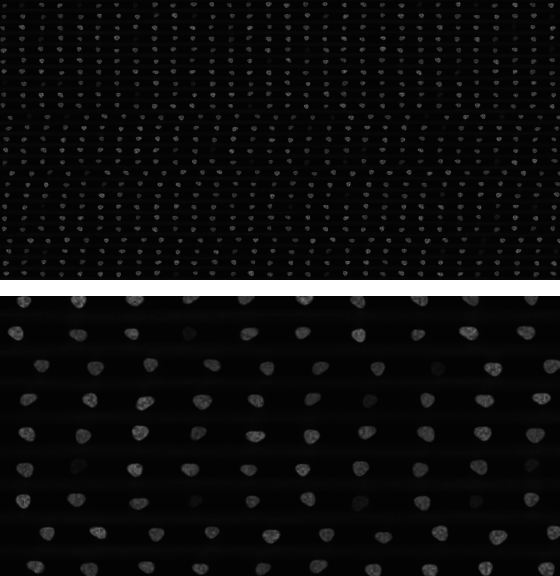
Top: the whole. Bottom: its middle third, enlarged.
A WebGL 2 fragment shader for this pattern:

```glsl
#version 300 es
precision highp float;
uniform vec2 u_resolution;
out vec4 outColor;

const float ROWS = 25.0;
const float COLUMNS = 29.6;
const vec2 PITCH = vec2(2.0 / COLUMNS, 1.0 / ROWS);
const vec2 SPOT_RADIUS = vec2(0.0097, 0.0076);
const vec3 BLACK = vec3(0.012);
const vec3 HAZE = vec3(0.034);
const vec3 SPOT_DIM = vec3(0.11);
const vec3 SPOT_BRIGHT = vec3(0.40);

float hash(vec2 p) {
    vec3 q = fract(vec3(p.xyx) * 0.1031);
    q += dot(q, q.yzx + 33.33);
    return fract((q.x + q.y) * q.z);
}

float valueNoise(vec2 p) {
    vec2 i = floor(p);
    vec2 f = fract(p);
    f = f * f * (3.0 - 2.0 * f);
    float low = mix(hash(i), hash(i + vec2(1.0, 0.0)), f.x);
    float high = mix(hash(i + vec2(0.0, 1.0)), hash(i + 1.0), f.x);
    return mix(low, high, f.y);
}

// Upper rows line up; lower rows jump sideways and drift back
float rowShift(float row) {
    float sinceJump = mod(row - 9.49, 5.5);
    float drift = 0.44 * exp(-0.5 * sinceJump) * step(9.5, row);
    return 0.21 + drift + 0.05 * (hash(vec2(row, 71.0)) - 0.5);
}

// Soft coverage of a tilted, uneven ellipse
float spotMask(vec2 p, vec2 radius, float tilt, float seed, float blur) {
    float c = cos(tilt);
    float s = sin(tilt);
    vec2 q = mat2(c, -s, s, c) * p;
    float angle = atan(q.y, q.x);
    float wobble = 1.0 + 0.09 * sin(3.0 * angle + seed * 6.3);
    float edge = (length(q / radius) - wobble) * radius.y;
    return 1.0 - smoothstep(-blur, blur, edge);
}

// Faint bands between rows, and smears along the columns
vec3 background(vec2 p, vec2 local, vec2 cell) {
    float band = smoothstep(0.20, 0.48, abs(local.y));
    float patchy = valueNoise(vec2(p.x * 9.0, cell.y * 3.0));
    float smear = exp(-60.0 * local.x * local.x);
    smear *= valueNoise(vec2(cell.x * 5.0, p.y * 14.0));
    float grain = 0.8 + 0.4 * valueNoise(p * 260.0);
    float haze = band * (0.35 + 0.65 * patchy) + 0.4 * smear;
    return mix(BLACK, HAZE, clamp(haze * grain, 0.0, 1.0));
}

// Mottled gray with small bright flecks
vec3 spotColor(vec2 p, float level) {
    float mottle = valueNoise(p * 330.0);
    float fleck = smoothstep(0.65, 0.95, valueNoise(p * 470.0 + 19.0));
    float light = level * (0.2 + 0.85 * mottle) + 0.4 * level * fleck;
    return mix(SPOT_DIM, SPOT_BRIGHT, light);
}

void main() {
    vec2 p = gl_FragCoord.xy / u_resolution.y;
    float pixel = 1.0 / u_resolution.y;

    // Grid cells, with rows counted from the top
    vec2 grid = vec2(p.x, 1.0 - p.y) / PITCH + vec2(0.5, 0.06);
    float row = floor(grid.y);
    grid.x -= rowShift(row);
    vec2 cell = floor(grid);
    vec2 local = grid - cell - 0.5;

    // Variation from spot to spot
    float seed = hash(cell + 13.0);
    float level = hash(cell + 47.0);
    vec2 jitter = vec2(hash(cell + 101.0), hash(cell + 157.0)) - 0.5;
    vec2 offset = (local - jitter * vec2(0.12, 0.16)) * PITCH;
    vec2 variation = vec2(hash(cell + 211.0), hash(cell + 263.0));
    vec2 radius = SPOT_RADIUS * mix(vec2(0.82), vec2(1.15), variation);
    float tilt = (seed - 0.5) * 1.2;

    // A few spots fade nearly away
    float presence = mix(0.15, 1.0, smoothstep(0.02, 0.14, seed));
    float blur = max(0.0016, 0.7 * pixel);
    float mask = spotMask(offset, radius, tilt, seed, blur) * presence;

    vec3 color = background(p, local, cell);
    color = mix(color, spotColor(p, 0.3 + 0.6 * level), mask);
    outColor = vec4(color, 1.0);
}
```
